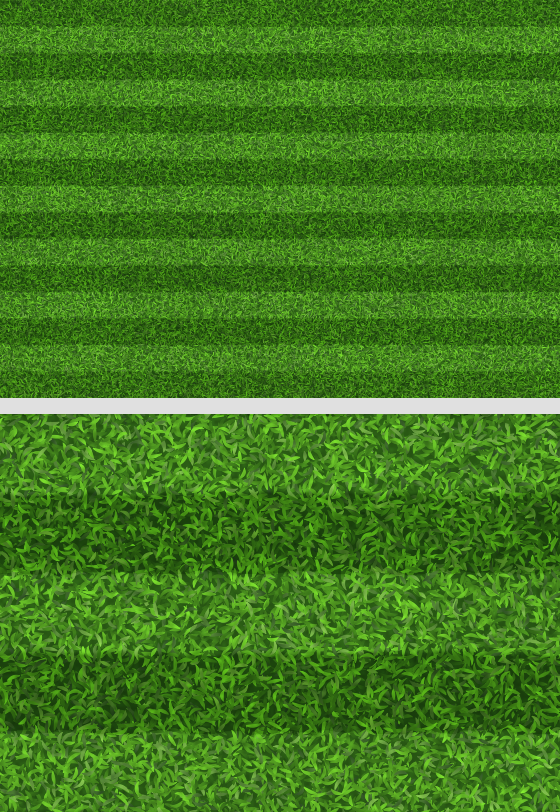
Top: the whole. Bottom: its middle third, enlarged.
Write a WebGL 2 fragment shader that draws this texture.

```glsl
#version 300 es
precision highp float;
// Mown lawn: level dark and light bands covered with short, curved blades of grass.

uniform vec2 u_resolution;
out vec4 outColor;

// Lengths are in canvas heights, blade sizes in cells.
const float BANDS = 15.0;
const float EDGE_RAGGED = 0.005;
const float EDGE_SOFT = 0.0025;
const float OUTER_BAND_LIFT = 0.12;
const float CELLS = 112.0;
const int LAYERS = 4;
const float BLADE_HALF_LENGTH = 0.72;
const float BLADE_HALF_WIDTH = 0.17;
const float BLADE_BEND = 0.7;
const float DRY_SHARE = 0.2;
const float PATCH_SCALE = 9.0;
const float PATCH_STRENGTH = 0.10;
const float GRAIN_SCALE = 300.0;
const float GRAIN_STRENGTH = 0.22;

const vec3 DARK_SHADOW = vec3(0.105, 0.255, 0.05);
const vec3 DARK_BRIGHT = vec3(0.32, 0.65, 0.09);
const vec3 LIGHT_SHADOW = vec3(0.165, 0.355, 0.08);
const vec3 LIGHT_BRIGHT = vec3(0.43, 0.78, 0.16);
const vec3 DRY_TINT = vec3(1.10, 0.90, 1.75);

// Three random values from 0 to 1 for an integer cell
vec3 hash3(ivec3 cell) {
    uvec3 v = uvec3(cell) * 1664525u + 1013904223u;
    v.x += v.y * v.z; v.y += v.z * v.x; v.z += v.x * v.y;
    v ^= v >> 16u;
    v.x += v.y * v.z; v.y += v.z * v.x; v.z += v.x * v.y;
    return vec3(v >> 8u) / 16777216.0;
}

float valueNoise(vec2 p, int seed) {
    ivec2 i = ivec2(floor(p));
    vec2 f = fract(p);
    f = f * f * (3.0 - 2.0 * f);
    float a = hash3(ivec3(i, seed)).x;
    float b = hash3(ivec3(i + ivec2(1, 0), seed)).x;
    float c = hash3(ivec3(i + ivec2(0, 1), seed)).x;
    float d = hash3(ivec3(i + ivec2(1, 1), seed)).x;
    return mix(mix(a, b, f.x), mix(c, d, f.x), f.y);
}

// 0 in a dark band, 1 in a light one; the lowest and highest are less dark
float bandLightness(float y, float pixel) {
    float fromEdge = abs(mod(y * BANDS, 2.0) - 1.5) - 0.5;
    float soft = BANDS * max(EDGE_SOFT, pixel * 0.8);
    float outer = step(0.5 - 1.0 / BANDS, abs(y - 0.5));
    return max(1.0 - smoothstep(-soft, soft, fromEdge), OUTER_BAND_LIFT * outer);
}

// Tone in x, dryness in y, of the topmost blade
vec2 grass(vec2 p, float pixel) {
    vec2 result = vec2(0.0);
    for (int layer = 0; layer < LAYERS; layer++) {
        float height = float(layer) / float(LAYERS - 1);
        vec2 g = p * CELLS + float(layer) * vec2(17.37, 9.61);
        ivec2 home = ivec2(floor(g));
        for (int j = -1; j <= 1; j++) {
            for (int i = -1; i <= 1; i++) {
                ivec2 cell = home + ivec2(i, j);
                vec3 place = hash3(ivec3(cell, layer));
                vec3 look = hash3(ivec3(cell, layer + 50));

                // Turn into the frame of the blade, then bend it
                float angle = place.z * 6.2832;
                vec2 along = vec2(cos(angle), sin(angle));
                vec2 q = g - vec2(cell) - place.xy;
                q = vec2(dot(q, along), dot(q, vec2(-along.y, along.x)));
                q.y += (look.y - 0.5) * 2.0 * BLADE_BEND * q.x * q.x;

                float halfLength = BLADE_HALF_LENGTH * mix(0.55, 1.0, look.z);
                float t = clamp(q.x / halfLength, -1.0, 1.0);
                float width = BLADE_HALF_WIDTH * (1.0 - 0.6 * t * t);
                float dist = length(vec2(max(abs(q.x) - halfLength, 0.0), q.y)) - width;
                float aa = 0.6 * pixel * CELLS;
                float cover = 1.0 - smoothstep(-aa, aa, dist);

                float tone = 0.88 * look.x + 0.18 * height + 0.15 * t;
                float dry = step(fract(look.z * 37.0), DRY_SHARE);
                result = mix(result, vec2(tone, dry), cover);
            }
        }
    }
    return result;
}

void main() {
    float pixel = 1.0 / u_resolution.y;
    vec2 p = gl_FragCoord.xy * pixel;

    // Bands with slightly ragged edges
    float ragged = (valueNoise(p * CELLS, 101) - 0.5) * EDGE_RAGGED;
    float light = bandLightness(p.y + ragged, pixel);

    // Blades coloured by their band
    vec2 blade = grass(p, pixel);
    vec3 shadow = mix(DARK_SHADOW, LIGHT_SHADOW, light);
    vec3 bright = mix(DARK_BRIGHT, LIGHT_BRIGHT, light);
    vec3 color = mix(shadow, bright, blade.x);
    color *= mix(vec3(1.0), DRY_TINT, blade.y);

    // Broad, faint patches and fine grain
    float patches = 0.6 * valueNoise(p * PATCH_SCALE, 102) + 0.4 * valueNoise(p * PATCH_SCALE * 2.7, 103);
    color *= 1.0 + PATCH_STRENGTH * (patches - 0.5);
    color *= 1.0 + GRAIN_STRENGTH * (valueNoise(p * GRAIN_SCALE, 104) - 0.5);

    outColor = vec4(clamp(color, 0.0, 1.0), 1.0);
}
```
